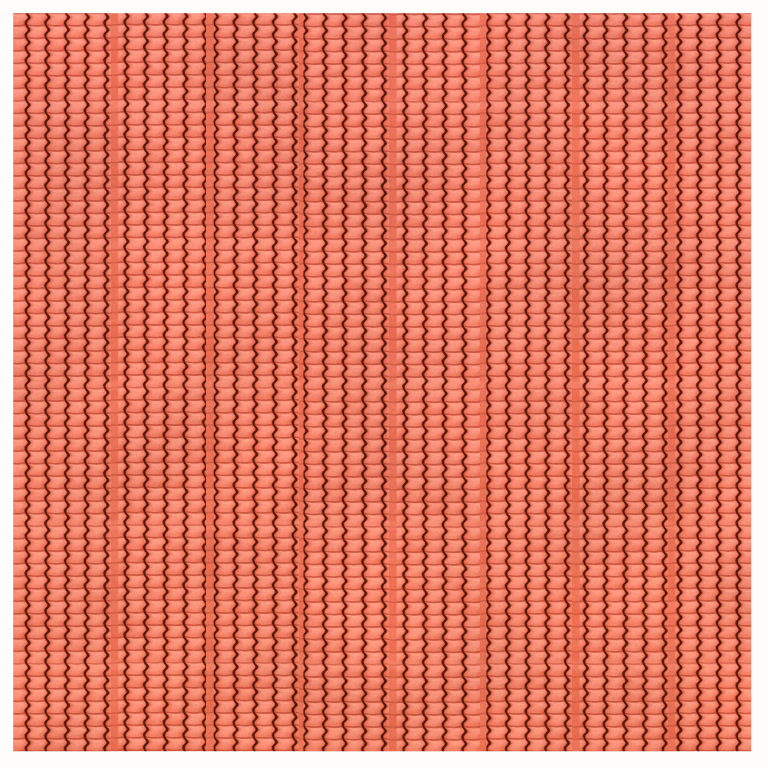
Write a WebGL 1 fragment shader that draws this texture.

```glsl
precision highp float;
uniform vec2 u_resolution;

float hash(vec2 p) {
  p = fract(p * vec2(0.1031, 0.1137));
  p += dot(p, p.yx + 33.33);
  return fract((p.x + p.y) * p.x * 17.31);
}

vec2 gradient(vec2 cell) {
  float angle = 6.2832 * hash(cell);
  return vec2(cos(angle), sin(angle));
}

// Gradient noise, roughly -0.7 to 0.7
float noise(vec2 p) {
  vec2 i = floor(p), f = fract(p);
  vec2 w = f * f * f * (f * (f * 6.0 - 15.0) + 10.0);
  float a = dot(gradient(i), f);
  float b = dot(gradient(i + vec2(1, 0)), f - vec2(1, 0));
  float c = dot(gradient(i + vec2(0, 1)), f - vec2(0, 1));
  float d = dot(gradient(i + vec2(1, 1)), f - vec2(1, 1));
  return mix(mix(a, b, w.x), mix(c, d, w.x), w.y);
}

// Distance to the nearest whole number
float toInteger(float x) {
  return abs(fract(x + 0.5) - 0.5);
}

void main() {
  vec3 coral = vec3(0.97, 0.56, 0.47);
  vec3 terracotta = vec3(0.90, 0.39, 0.28);
  vec3 rust = vec3(0.60, 0.21, 0.12);
  vec3 umber = vec3(0.31, 0.09, 0.06);
  vec3 white = vec3(1.0, 0.99, 0.99);

  // Roof coordinates, 0 to 1 from the top left, inside the margin
  vec2 uv = gl_FragCoord.xy / u_resolution;
  vec2 roof = (vec2(uv.x, 1.0 - uv.y) - 0.0172) / 0.961;
  vec2 pixel = 1.0 / (0.961 * u_resolution);

  // Vertical panels of uneven width, each with its own column phase
  float panel = floor((roof.x - 0.0068 * sin(6.16 * roof.x)) / 0.1274);
  float panelX = roof.x - panel * 0.1274 - 0.0068 * sin(0.785 * panel);
  float phase = 0.008 + 0.0135 * fract(0.14 * panel * panel - 0.02 * panel + 0.82);
  float column = (panelX - phase) / 0.02665;
  float row = roof.y * 59.0 + 0.2 * (hash(vec2(panel, 7.0)) - 0.5);

  // Rounded scallops along the joints between columns
  float v = fract(row);
  column -= 0.085 * sin(6.2832 * v - 0.5) - 0.012 * sin(12.566 * v);
  float u = fract(column);
  row += 0.03 * cos(6.2832 * u);
  v = fract(row);
  vec2 tile = vec2(floor(column) + panel * 9.0, floor(row));

  // Curved tile face, lit in the middle and shaded at the sides and foot
  float lit = smoothstep(0.02, 0.34, u) * (1.0 - 0.75 * smoothstep(0.6, 0.95, u));
  lit *= 1.0 - 0.5 * smoothstep(0.35, 0.95, v);
  lit += 0.25 * (hash(tile) - 0.5) + 0.25 * noise(roof * vec2(60.0, 90.0));
  vec3 color = mix(terracotta, coral, clamp(lit + 0.12, 0.0, 1.1));

  // Overlap edge with a pale lip just below it
  float lip = 1.0 - smoothstep(0.04, 0.14, abs(v - 0.2));
  color += 0.035 * lip * smoothstep(0.15, 0.4, u);
  float rowBlur = 59.0 * pixel.y;
  float edge = 1.0 - smoothstep(0.06 - 0.5 * rowBlur, 0.06 + 0.7 * rowBlur, toInteger(row));
  color = mix(color, vec3(0.74, 0.28, 0.20), 0.75 * edge);

  // Dark joint with a soft rust border
  float joint = toInteger(column);
  float blur = 0.6 * pixel.x / 0.02665;
  float thickness = 0.04 + 0.02 * sin(3.1416 * v) + 0.012 * noise(roof * 140.0);
  float border = 1.0 - smoothstep(thickness, thickness + 0.05 + blur, joint);
  float core = 1.0 - smoothstep(thickness - blur, thickness + blur, joint);
  color = mix(color, rust, 0.65 * border);
  color = mix(color, umber, core);

  // Flat overlapping strip where two panels meet
  float stripWidth = min(phase - 0.002, 0.010);
  float strip = 1.0 - smoothstep(stripWidth - pixel.x, stripWidth + pixel.x, panelX);
  strip *= step(0.5, panel);
  float flatLight = 0.1 + 0.3 * hash(vec2(panel, floor(row)));
  vec3 flatTone = mix(terracotta, coral, flatLight);
  color = mix(color, mix(flatTone, rust, 0.25 * edge), 0.9 * strip);

  // Pale bands every eleven rows or so, broad fading and fine grain
  float band = toInteger((roof.y - 0.124) / 0.19) * 0.19;
  float pale = (1.0 - smoothstep(0.003, 0.009, band)) * (1.0 - border);
  color = mix(color, coral + 0.03, 0.3 * pale);
  color *= 1.0 + 0.05 * noise(roof * 7.0) + 0.05 * noise(roof * 260.0);
  color.b += 0.02 * (0.5 - roof.y);

  // White margin
  vec2 inset = abs(roof - 0.5) - 0.5;
  vec2 cover = 1.0 - smoothstep(-0.7 * pixel, 0.7 * pixel, inset);
  gl_FragColor = vec4(mix(white, color, cover.x * cover.y), 1.0);
}
```
